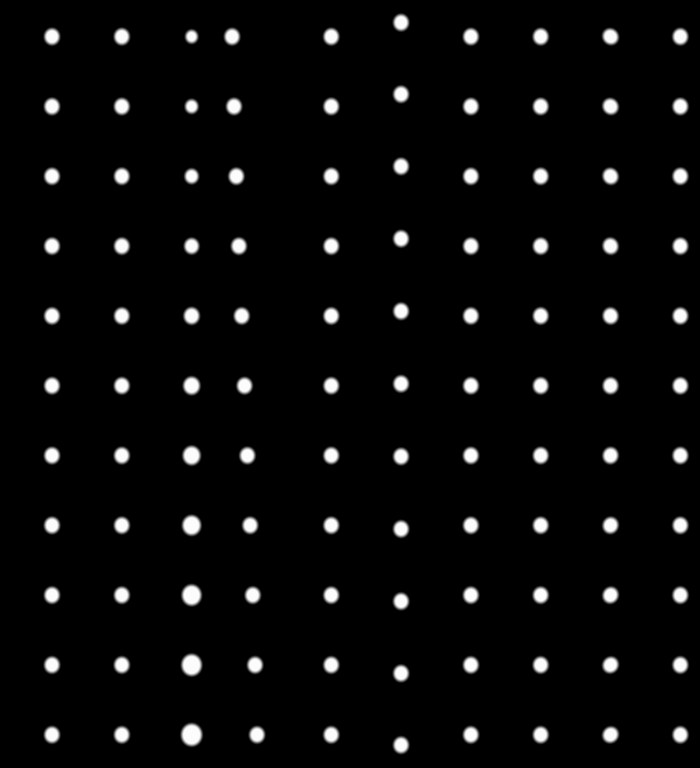
This pattern is drawn by a WebGL 1 fragment shader. Its source:

```glsl
precision highp float;

uniform vec2 u_resolution;

const float ROWS = 11.0;
const vec2 FIRST_DOT = vec2(0.745, 0.4755);
const float MIDDLE_ROW = 5.0;
const float DOT_RADIUS = 0.107;
const float EDGE_SOFTNESS = 0.036;
const float DOT_STRETCH = 1.035;
const vec3 BACKGROUND = vec3(0.0);
const vec3 DOT_COLOR = vec3(0.99);

// Columns whose dots vary from row to row
const float SIZE_COLUMN = 2.0;
const float SHIFT_COLUMN = 3.0;
const float LIFT_COLUMN = 5.0;
const float TILT_COLUMN = 8.0;

float isColumn(float column, float target) {
  return 1.0 - step(0.5, abs(column - target));
}

// Slow swing from the bottom row to the top row
float rowWave(float row) {
  return sin(0.183 * (row - MIDDLE_ROW));
}

vec2 dotOffset(float column, float wave) {
  float shift = -0.242 - 0.2255 * wave;
  float lift = 0.027 + 0.22 * wave;
  return vec2(shift * isColumn(column, SHIFT_COLUMN),
              lift * isColumn(column, LIFT_COLUMN));
}

float dotRadius(float column, float wave) {
  return mix(DOT_RADIUS, 0.117 - 0.04 * wave, isColumn(column, SIZE_COLUMN));
}

vec2 rotate(vec2 p, float angle) {
  float c = cos(angle);
  float s = sin(angle);
  return vec2(c * p.x - s * p.y, s * p.x + c * p.y);
}

// Soft, slightly upright disc
float softDot(vec2 p, float radius, float softness) {
  float distanceToEdge = length(p * vec2(DOT_STRETCH, 1.0 / DOT_STRETCH)) - radius;
  return 1.0 - smoothstep(-softness, softness, distanceToEdge);
}

float dotAt(vec2 p, vec2 cell, float softness) {
  float wave = rowWave(cell.y);
  vec2 local = p - cell - dotOffset(cell.x, wave);
  float tilt = -0.9 * wave * isColumn(cell.x, TILT_COLUMN);
  return softDot(rotate(local, tilt), dotRadius(cell.x, wave), softness);
}

void main() {
  float cellsPerPixel = ROWS / u_resolution.y;
  vec2 grid = gl_FragCoord.xy * cellsPerPixel - FIRST_DOT;
  vec2 nearest = floor(grid + 0.5);
  float softness = max(EDGE_SOFTNESS, 0.7 * cellsPerPixel);

  // Shifted dots can reach into the neighbouring column
  float coverage = 0.0;
  for (int i = -1; i <= 1; i++) {
    vec2 cell = nearest + vec2(float(i), 0.0);
    coverage = max(coverage, dotAt(grid, cell, softness));
  }

  gl_FragColor = vec4(mix(BACKGROUND, DOT_COLOR, coverage), 1.0);
}
```
